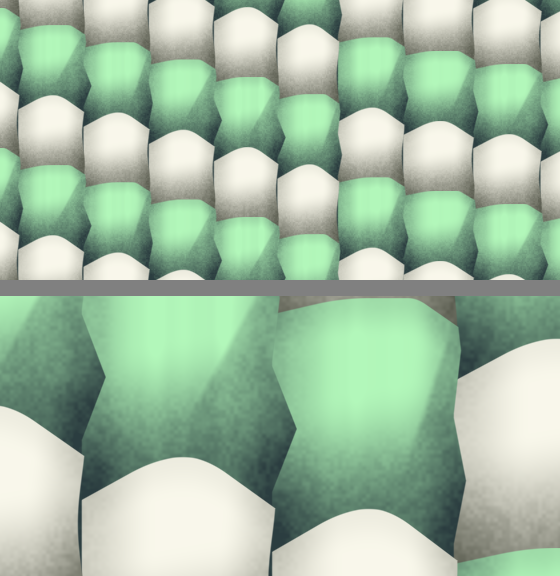
Top: the whole. Bottom: its middle third, enlarged.
Reproduce this pattern procedurally as a Shadertoy shader.

```glsl
// Slanted courses of plump beads, alternating mint and ivory, in leaning columns.
// Each pixel paints the nearby beads back to front: right columns first, upper
// beads first. Outlines come from edge functions, volume from a shade ramp.

#define COLUMN 0.2333          // mean column width, canvas height = 1
#define ROW 0.25               // bead spacing down a column
#define ORIGIN vec2(0.073, 0.089)
#define SLOPE 0.0617           // drop from one column to the next
#define BEND 0.0143            // loss of slope past the colour break
#define BREAK_COLUMN 5.0       // colours swap from this column on
#define GRAIN 0.16
#define MINT_LIT vec3(0.70, 0.97, 0.73)
#define MINT_DARK vec3(0.17, 0.24, 0.25)
#define IVORY_LIT vec3(0.975, 0.97, 0.92)
#define IVORY_DARK vec3(0.32, 0.33, 0.28)

float hash(vec2 p) {
    vec3 q = fract(vec3(p.xyx) * 0.1031);
    q += dot(q, q.yzx + 33.33);
    return fract((q.x + q.y) * q.z);
}

float noise(vec2 p) {
    vec2 i = floor(p), f = fract(p);
    f *= f * (3.0 - 2.0 * f);
    return mix(mix(hash(i), hash(i + vec2(1, 0)), f.x),
               mix(hash(i + vec2(0, 1)), hash(i + vec2(1, 1)), f.x), f.y);
}

float smoothMax(float a, float b, float k) {
    float h = max(k - abs(a - b), 0.0) / k;
    return max(a, b) + h * h * k * 0.25;
}

// Left boundary of a column; the seams crowd slightly near the break.
float seam(float column) {
    float d = (column - BREAK_COLUMN - 0.5) / 1.3;
    return ORIGIN.x + COLUMN * column - 0.029 * exp(-d * d);
}

float columnTop(float column) {
    return ORIGIN.y + SLOPE * column - BEND * max(column - BREAK_COLUMN + 1.0, 0.0);
}

// Upper outline: a flat roof for mint, a rounded hump for ivory.
float topEdge(float u, bool mint) {
    if (mint) return smoothMax(smoothMax(0.2 * (0.35 - u), 0.6 * (u - 0.76), 0.03), 0.0, 0.03);
    return smoothMax(smoothMax(0.5 * (0.38 - u), 0.65 * (u - 0.6), 0.08), 0.0, 0.08);
}

// Right outline: mint has a pointed lower corner, ivory a soft wave.
float rightEdge(float v, bool mint, float seed) {
    if (!mint) return 0.965 + 0.02 * cos(7.0 * v - 2.0 + 2.0 * seed);
    float corner = max(1.0 - abs(v - 0.87) / 0.3, 0.0);
    float shoulder = max(1.0 - abs(v - 0.25) / 0.3, 0.0);
    return 0.965 + mix(0.06, 0.14, seed) * corner + 0.04 * shoulder;
}

// 0 is fully lit, 1 is deepest shadow.
float beadShade(vec2 q, float top, float right, bool mint, float seed) {
    float u = q.x, v = q.y;
    float below = smoothstep(0.42, 1.12, v + 0.16 * (u - 0.5));
    float leftSide = 1.0 - smoothstep(-0.08, 0.36, u);
    float rightSide = smoothstep(0.72, 1.04, u + 1.0 - right);
    float rim = 1.0 - smoothstep(0.0, 0.2, v - top);
    if (!mint) return 0.68 * below + 0.27 * leftSide + 0.25 * rightSide + 0.07 * rim;
    // Slanted crease from the upper right corner, with faint upright streaks.
    float crease = u - 0.96 + mix(0.35, 0.65, seed) * (v - 0.1);
    float facet = smoothstep(-0.015, 0.035, crease) * (1.0 - smoothstep(0.05, 0.4, crease));
    facet *= smoothstep(0.08, 0.3, v) * (1.0 - smoothstep(0.6, 0.95, v));
    float streak = noise(vec2(u * 14.0, seed * 40.0)) - 0.5;
    return 0.70 * below + 0.36 * leftSide + 0.32 * rightSide + 0.14 * rim
         + 0.17 * facet + 0.06 * streak;
}

void mainImage(out vec4 fragColor, in vec2 fragCoord) {
    vec2 p = fragCoord / iResolution.y;
    p.y = 1.0 - p.y;
    float pixel = 1.0 / iResolution.y;
    float grain = 0.6 * noise(p * 210.0) + 0.4 * noise(p * 95.0 + 17.0) - 0.5;
    float nearest = floor((p.x - ORIGIN.x) / COLUMN);
    vec3 color = MINT_DARK;

    for (int c = 1; c >= -1; c--) {
        float column = nearest + float(c);
        float left = seam(column);
        float width = seam(column + 1.0) - left;
        float u = (p.x - left) / width;
        float depth = (p.y - columnTop(column)) / ROW;

        for (int r = -1; r <= 0; r++) {
            float row = floor(depth) + float(r);
            float v = depth - row;
            bool mint = mod(row + step(BREAK_COLUMN, column), 2.0) < 0.5;
            float seed = hash(vec2(column + 20.0, mint ? 3.0 : 8.0));
            float top = topEdge(u, mint);
            float right = rightEdge(v, mint, seed);

            // Antialiased coverage; the lower end is hidden by the next bead.
            float inside = min((v - top) * ROW, min(right - u, u + 0.2) * width);
            float cover = smoothstep(-pixel, pixel, inside);
            float shade = beadShade(vec2(u, v), top, right, mint, seed);
            shade += GRAIN * grain * smoothstep(0.05, 0.5, shade);
            shade = clamp(shade, 0.0, 1.0);
            vec3 bead = mint ? mix(MINT_LIT, MINT_DARK, shade)
                             : mix(IVORY_LIT, IVORY_DARK, shade);
            color = mix(color, bead, cover);
        }
    }
    fragColor = vec4(color, 1.0);
}
```
